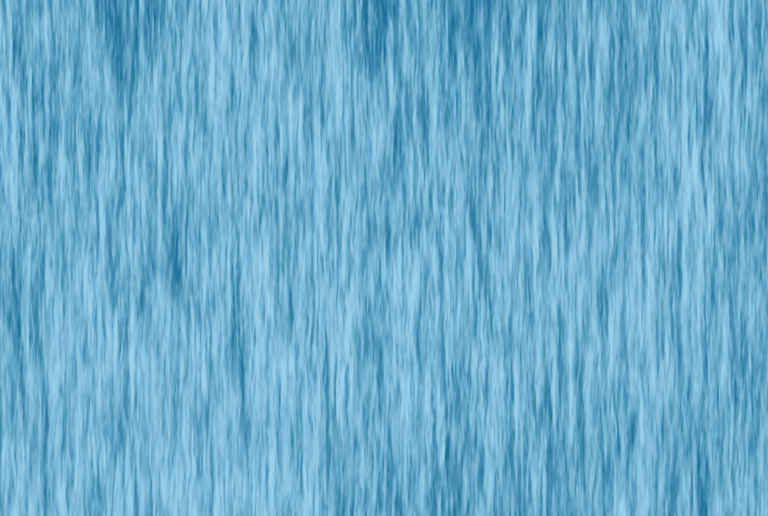
A Shadertoy shader for this texture:

```glsl
// Brushed blue fibres: layers of vertically stretched streak noise, each bent
// by its own slight sway, are summed to one tone that is then looked up in a
// five-step blue ramp. Frayed dark stains hang down from the upper edge.

const vec3 DEEP  = vec3(0.13, 0.45, 0.61);
const vec3 DARK  = vec3(0.26, 0.55, 0.69);
const vec3 DUSK  = vec3(0.35, 0.62, 0.75);
const vec3 MID   = vec3(0.42, 0.67, 0.80);
const vec3 LIGHT = vec3(0.48, 0.72, 0.84);
const vec3 PALE  = vec3(0.54, 0.77, 0.88);
const vec3 GLINT = vec3(0.60, 0.82, 0.92);

float hash(vec2 p) {
    return fract(sin(dot(p, vec2(127.1, 311.7))) * 43758.5453);
}

// Smooth noise along one column, shifted so that neighbours never line up
float columnNoise(float column, float y, float seed) {
    y += 23.0 * hash(vec2(column, seed + 0.5));
    float cell = floor(y);
    float id = column + 57.0 * seed;
    return mix(hash(vec2(id, cell)), hash(vec2(id, cell + 1.0)),
               smoothstep(0.0, 1.0, y - cell));
}

// Blend of adjacent columns; frequency is cells per canvas height
float streaks(vec2 p, vec2 frequency, float seed) {
    p *= frequency;
    float column = floor(p.x);
    return mix(columnNoise(column, p.y, seed),
               columnNoise(column + 1.0, p.y, seed),
               smoothstep(0.0, 1.0, p.x - column));
}

// Sideways bend that lets the fibres lean and cross
vec2 sway(vec2 p, vec2 frequency, float amount, float seed) {
    return p + vec2(amount * (streaks(p, frequency, seed) - 0.5), 0.0);
}

// Streak layer with zero mean and unit spread
float fibreLayer(vec2 p, vec2 frequency, float bend, float seed) {
    vec2 q = sway(p, vec2(30.0, frequency.y), bend, seed + 0.3);
    return (streaks(q, frequency, seed) - 0.5) / 0.214;
}

// Dark stains of varied length below the upper edge, 0 to 1
float topStain(vec2 p) {
    float width = streaks(p, vec2(11.0, 0.6), 8.0);
    float fray = streaks(p, vec2(60.0, 3.0), 9.0) - 0.5;
    float reach = 0.30 * smoothstep(0.45, 0.80, width + 0.25 * fray);
    return smoothstep(0.0, 0.2, p.y - 1.0 + reach);
}

// Ramp position is measured in standard deviations of the tone
vec3 blueRamp(float tone) {
    vec3 c = mix(DEEP, DARK, smoothstep(-3.1, -1.64, tone));
    c = mix(c, DUSK,  clamp((tone + 1.64) / 0.80, 0.0, 1.0));
    c = mix(c, MID,   clamp((tone + 0.84) / 0.66, 0.0, 1.0));
    c = mix(c, LIGHT, clamp((tone + 0.18) / 0.68, 0.0, 1.0));
    c = mix(c, PALE,  clamp((tone - 0.50) / 0.84, 0.0, 1.0));
    return mix(c, GLINT, clamp((tone - 1.34) / 1.20, 0.0, 1.0));
}

void mainImage(out vec4 fragColor, in vec2 fragCoord) {
    vec2 p = fragCoord / iResolution.y;

    // Short grain and fine hairs in crossing sets
    float tone = 0.26 * fibreLayer(p, vec2(330.0, 70.0), 0.002, 1.0);
    tone += 0.56 * fibreLayer(p, vec2(260.0, 24.0), 0.005, 2.0);
    tone += 0.50 * fibreLayer(p, vec2(180.0, 12.0), 0.008, 3.0);

    // Strands and long dark grooves
    tone += 0.48 * fibreLayer(p, vec2(110.0, 6.0), 0.008, 4.0);
    tone += 0.27 * fibreLayer(p, vec2(55.0, 3.6), 0.007, 5.0);

    // Broad drifts of shade
    tone += 0.19 * fibreLayer(p, vec2(20.0, 2.2), 0.012, 6.0);
    tone += 0.14 * fibreLayer(p, vec2(6.0, 1.5), 0.020, 7.0);

    tone += 0.03 - 1.5 * topStain(p);
    fragColor = vec4(blueRamp(tone), 1.0);
}
```
